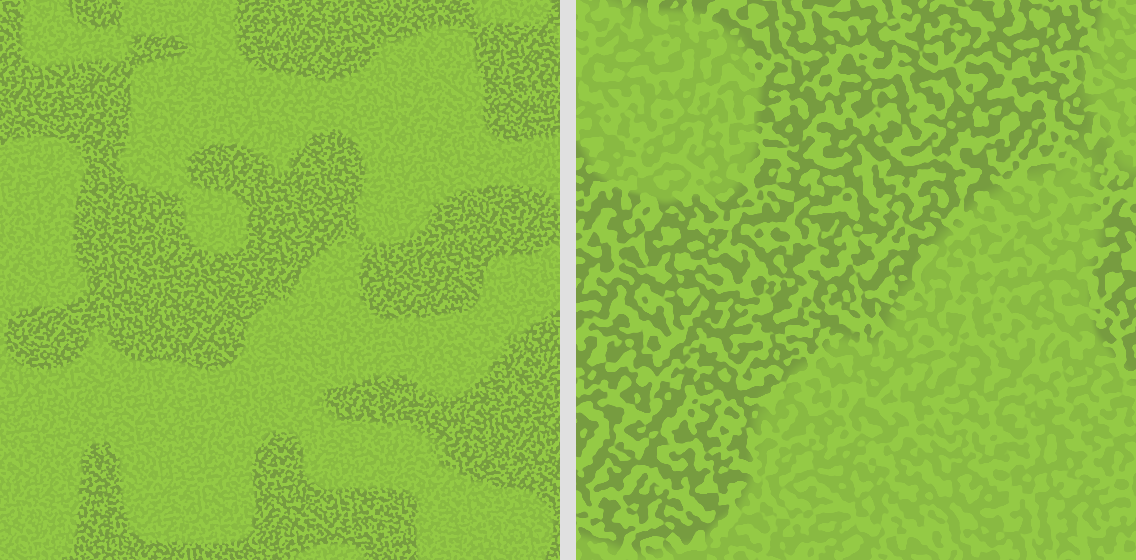
Left, the full canvas; right, a detail of the centre.
This texture is drawn by a Shadertoy shader. Its source:

```glsl
// Mottled grass: a fine two-tone grain covers the canvas, and broad smooth
// patches decide whether the darker grains are pale or deep green.
// Patches are layered value noise; the grain is thresholded gradient noise.

#define LIGHT_GREEN vec3(0.580, 0.792, 0.270)
#define PALE_SHADE  vec3(0.536, 0.728, 0.260)
#define DEEP_SHADE  vec3(0.465, 0.612, 0.250)
#define GRAIN_SCALE 132.0   // grain cells across the canvas height
#define GRAIN_LEVEL 0.0     // higher values give more dark grains
#define PATCH_SCALE 9.5     // patch cells across the canvas height
#define PATCH_LEVEL 0.505   // higher values give fewer deep patches
#define PATCH_SOFT  0.022   // half width of the patch border
#define PATCH_ROUGH 0.045   // unevenness of the patch border

// Integer hash of a lattice cell, two values in 0..1
vec2 hashCell(vec2 cell, uint seed) {
    uvec2 v = uvec2(ivec2(cell)) * 1664525u + 1013904223u + seed * 747796405u;
    v.x += v.y * 1664525u;
    v.y += v.x * 1664525u;
    v ^= v >> 16u;
    v.x += v.y * 1664525u;
    v.y += v.x * 1664525u;
    v ^= v >> 16u;
    return vec2(v & 65535u) / 65535.0;
}

// Smooth interpolation of random corner values, 0..1
float valueNoise(vec2 p, uint seed) {
    vec2 cell = floor(p), f = fract(p);
    vec2 w = f * f * (3.0 - 2.0 * f);
    vec2 e = vec2(0.0, 1.0);
    float bottom = mix(hashCell(cell, seed).x, hashCell(cell + e.yx, seed).x, w.x);
    float top = mix(hashCell(cell + e.xy, seed).x, hashCell(cell + e.yy, seed).x, w.x);
    return mix(bottom, top, w.y);
}

// Slope of a random unit direction at one lattice corner
float cornerSlope(vec2 cell, vec2 corner, vec2 f, uint seed) {
    float angle = 6.28318 * hashCell(cell + corner, seed).x;
    return dot(vec2(cos(angle), sin(angle)), f - corner);
}

// Gradient noise centred on zero: evenly spaced, worm-like blobs
float gradientNoise(vec2 p, uint seed) {
    vec2 cell = floor(p), f = fract(p);
    vec2 w = f * f * f * (f * (f * 6.0 - 15.0) + 10.0);
    vec2 e = vec2(0.0, 1.0);
    float bottom = mix(cornerSlope(cell, e.xx, f, seed), cornerSlope(cell, e.yx, f, seed), w.x);
    float top = mix(cornerSlope(cell, e.xy, f, seed), cornerSlope(cell, e.yy, f, seed), w.x);
    return mix(bottom, top, w.y);
}

// Coverage of the deep patches, 0..1
float deepPatch(vec2 uv) {
    float field = 0.74 * valueNoise(uv * PATCH_SCALE + 3.3, 11u)
                + 0.26 * valueNoise(uv * PATCH_SCALE * 0.47 + 7.1, 23u);
    field += PATCH_ROUGH * (valueNoise(uv * PATCH_SCALE * 6.0, 37u) - 0.5);
    return smoothstep(-PATCH_SOFT, PATCH_SOFT, field - PATCH_LEVEL);
}

// Coverage of the dark grains, 0..1, smoothed over about one pixel
float darkGrain(vec2 uv) {
    const mat2 turn = mat2(0.8, 0.6, -0.6, 0.8);
    vec2 p = turn * uv * GRAIN_SCALE + 200.0;
    float field = gradientNoise(p, 53u) + 0.3 * gradientNoise(p * 1.7, 71u);
    float edge = 0.45 * GRAIN_SCALE / iResolution.y;
    return smoothstep(-edge, edge, field + GRAIN_LEVEL);
}

void mainImage(out vec4 fragColor, in vec2 fragCoord) {
    vec2 uv = fragCoord / iResolution.y;
    vec3 shade = mix(PALE_SHADE, DEEP_SHADE, deepPatch(uv));
    fragColor = vec4(mix(LIGHT_GREEN, shade, darkGrain(uv)), 1.0);
}
```
